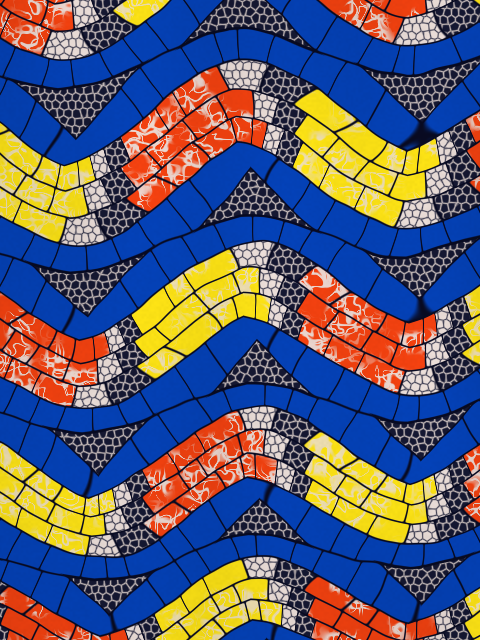
A Shadertoy shader for this pattern:

```glsl
// Wax-print cloth: wavy bands of red and yellow crackled tiles on blue paving.
// Each pixel is unrolled into wave phase and row height; tiles, netted blocks
// and triangles are cut from those coordinates, then outlined in dark ink.
#define AMP 0.265      // wave amplitude, in rows
#define HALF 0.22      // half band thickness at a crest, in rows
#define SHARP 0.40     // pointedness of the inner bends
#define STAIR 0.055    // sideways step of netted blocks per tile row
#define NET 0.14       // netted block width, in half periods
#define PAVING 10.0    // blue tiles per period
#define JITTER 0.45    // unevenness of tile cuts
#define INK 0.00125    // half width of outlines
#define MESH 82.0      // net cells per canvas height

const float TAU = 6.2831853;
const vec3 BLUE = vec3(0.015, 0.25, 0.70);
const vec3 RED = vec3(0.93, 0.25, 0.06);
const vec3 YELLOW = vec3(0.97, 0.87, 0.08);
const vec3 PALE = vec3(0.90, 0.85, 0.83);
const vec3 NAVY = vec3(0.08, 0.09, 0.19);
const vec3 OUTLINE = vec3(0.03, 0.04, 0.13);

float hash(vec2 p) { return fract(sin(dot(p, vec2(127.1, 311.7))) * 43758.5453); }

float noise(vec2 p) {
    vec2 i = floor(p), f = fract(p);
    f = f * f * (3.0 - 2.0 * f);
    return mix(mix(hash(i), hash(i + vec2(1, 0)), f.x),
               mix(hash(i + vec2(0, 1)), hash(i + vec2(1, 1)), f.x), f.y);
}

vec2 noise2(vec2 p) { return vec2(noise(p), noise(p + 37.4)) - 0.5; }

// Smooth minimum: swells the ink where lines meet
float join(float a, float b) {
    float k = 0.003, h = max(k - abs(a - b), 0.0) / k;
    return min(a, b) - h * h * k * 0.25;
}

// Upper band edge: round crest, pointed trough
float bandEdge(float a) {
    return AMP * mix(cos(a), 2.0 * abs(cos(0.5 * a + 0.12)) - 1.0, SHARP) + HALF;
}

// Distance to the walls of an irregular honeycomb, in canvas units
float meshDist(vec2 p) {
    p *= MESH;
    vec2 base = floor(p);
    float near = 9.0, next = 9.0;
    for (int j = -1; j <= 1; j++)
    for (int i = -2; i <= 2; i++) {
        vec2 c = base + vec2(i, j);
        vec2 o = vec2(hash(c), hash(c + 19.7)) * 0.5 + 0.25;
        o.x += 0.5 * mod(c.y, 2.0) - 0.25;
        float d = length(c + o - p);
        next = min(next, max(near, d));
        near = min(near, d);
    }
    return 0.5 * (next - near) / MESH;
}

// Distance to the nearest unevenly placed cut
float cutDist(float x, float id) {
    float e = floor(x + 0.5);
    return abs(x - e - JITTER * (hash(vec2(e, id)) - 0.5));
}

// Pale looping scratches of cracked wax
float crackle(vec2 p) {
    vec2 q = p + 0.012 * noise2(p * 60.0);
    float a = abs(noise(q * 75.0) - 0.5), b = abs(noise(q.yx * 95.0 + 8.3) - 0.5);
    float loops = 1.0 - smoothstep(0.03, 0.11, min(a, b));
    return loops * smoothstep(0.25, 0.6, noise(p * 32.0 + 3.1));
}

void mainImage(out vec4 fragColor, in vec2 fragCoord) {
    float px = 1.0 / iResolution.y;
    vec2 p = fragCoord * px;
    vec2 q = p + 0.009 * noise2(p * 11.0) + 0.004 * noise2(p * 30.0);

    // Stretched cloth: rows and periods tighten toward the bottom
    float down = 1.0 - q.y;
    float drop = down - 0.044 * (0.6576 - q.x) - 0.0716;
    float root = sqrt(0.0897 - 0.05208 * drop);
    float y = -((0.2995 - root) / 0.02604 + 0.485);
    float period = 0.554 - 0.07 * down;
    float u = (q.x - 0.6576) / period + 0.5;
    float a = u * TAU;

    // Position across the band or the gap above it
    float lower = -bandEdge(a + 0.5 * TAU), thick = bandEdge(a) - lower;
    float band = floor(y - lower), f = y - lower - band;
    float slope = -AMP * root * TAU / period * sin(a);
    float lean = inversesqrt(1.0 + slope * slope);
    float across = root * lean, along = period / lean;
    float foot = slope * lean * lean * root / period;

    vec3 col = BLUE;
    float ink;
    float net = 0.0;                        // 1: pale cells, 2: dark cells
    if (f < thick) {
        // Three rows of tiles with stepped netted blocks at each bend
        float t = f / thick * 3.0, k = 2.0 - floor(t);
        float uf = u + (y - band - AMP * cos(a)) * foot;
        float s = 2.0 * (uf - 0.03 - STAIR * mix(2.0 - k, k, 0.5 + 0.5 * cos(a)));
        float seg = floor(s), e = s - seg, falling = 1.0 - mod(seg, 2.0);
        float count = mix(3.0 + k, 5.0 - k, falling);
        float x = (e - NET) / (1.0 - 2.0 * NET) * count;
        float cut = min(min(e, 1.0 - e), min(abs(e - NET), abs(e - 1.0 + NET)));
        if (x > 0.5 && x < count - 0.5)
            cut = min(cut, cutDist(x, band * 7.0 + k + seg * 3.7) * (1.0 - 2.0 * NET) / count);
        ink = join(abs(t - floor(t + 0.5)) / 3.0 * thick * across, cut * 0.5 * along);
        net = e < NET ? 2.0 : (e > 1.0 - NET ? 1.0 : 0.0);
        float isYellow = mod(seg + band, 2.0);
        col = mix(mix(RED, YELLOW, isYellow), PALE, crackle(p) * mix(0.95, 0.8, isYellow));
    } else {
        // Two rows of blue paving, with a netted triangle at every bend
        float gap = 1.0 - thick, g = (f - thick) / gap;
        float seam = (g - 0.5 + 0.22 * cos(a)) * gap;
        float uf = u + seam * foot;
        float cut = cutDist(uf * PAVING, band * 5.0 + step(0.0, seam)) / PAVING * along;
        float crest = sign(cos(a)), bend = abs(u - floor(2.0 * u + 0.5) * 0.5);
        float side = (0.394 - crest * (y - band - 0.5)) * root - bend * period;
        float tri = min(side * 0.707, seam * crest * across);
        if (tri > 0.0) { net = 2.0; cut = 1.0; }
        ink = join(min(f - thick, 1.0 - f) * across, abs(seam) * across);
        ink = join(join(ink, cut), abs(tri));
    }

    // Honeycomb fill
    if (net > 0.0) {
        float wall = meshDist(p);
        col = net < 1.5 ? mix(NAVY, PALE, smoothstep(-px, px, wall - 0.0006))
                        : mix(PALE * 0.94, NAVY, smoothstep(-px, px, wall - 0.0009));
    }

    // Outlines, then soft folds and weave
    col = mix(OUTLINE, col, smoothstep(-0.7 * px, 0.7 * px, ink - INK));
    col *= 0.95 + 0.08 * noise(p * vec2(9.0, 3.0)) + 0.03 * (noise(p * 260.0) - 0.5);
    fragColor = vec4(col, 1.0);
}
```
